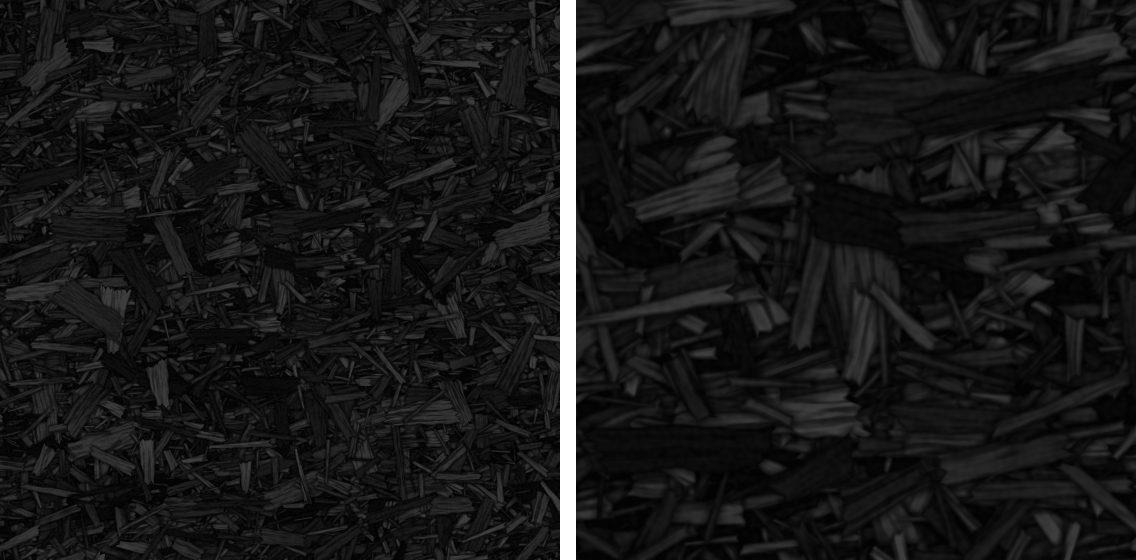
Left, the full canvas; right, a detail of the centre.
Reproduce this texture procedurally as a three.js fragment shader.

```glsl
// Charcoal-dark strand board: pressed wood flakes and splinters lying over one another.
// Layers of jittered cells each drop one rotated, ragged flake with streaked grain,
// a dark rim and a soft contact shadow; gradient noise shapes the grain and the ends.

#define LAYERS 14
#define COARSE_CELLS 12.0
#define FINE_CELLS 40.0
#define PRESENCE 0.78
#define TILT 0.16
#define ANGLE_SPREAD 2.5
#define GRAIN_FREQ 190.0
#define SHADOW_REACH 0.0055
#define EDGE_SOFT 0.0011
#define TONE_DARK 0.075
#define TONE_LIGHT 0.215
#define GAP_TONE 0.03

varying vec2 vUv;

vec4 hash4(vec2 p) {
  vec4 q = fract(p.xyxy * vec4(0.1031, 0.1030, 0.0973, 0.1099));
  q += dot(q, q.wzxy + 33.33);
  return fract((q.xxyz + q.yzzw) * q.zywx);
}

float cornerGradient(vec2 corner, vec2 offset) {
  float angle = 6.2832 * hash4(corner).x;
  return dot(vec2(cos(angle), sin(angle)), offset);
}

float gradientNoise(vec2 p) {
  vec2 i = floor(p);
  vec2 f = p - i;
  vec2 u = f * f * f * (f * (f * 6.0 - 15.0) + 10.0);
  vec2 x = vec2(1.0, 0.0);
  float low = mix(cornerGradient(i, f), cornerGradient(i + x, f - x), u.x);
  float high = mix(cornerGradient(i + x.yx, f - x.yx), cornerGradient(i + 1.0, f - 1.0), u.x);
  return mix(low, high, u.y);
}

// Brightness factor of the wood: bent growth lines, fine fibres and a rare knot.
float woodGrain(vec2 p, vec2 halfSize, vec4 rnd) {
  vec2 seed = rnd.xy * 90.0 + 100.0;
  vec2 knotOffset = p - halfSize * (rnd.zw - 0.5);
  float knot = step(0.86, rnd.x) * exp(-dot(knotOffset * vec2(0.7, 1.0), knotOffset) * 60000.0);
  float bend = 0.006 * gradientNoise(p * vec2(14.0, 30.0) + seed);
  float across = p.y + bend + 0.003 * knot;
  float rings = gradientNoise(vec2(p.x * 9.0, across * GRAIN_FREQ) + seed);
  float fibres = gradientNoise(vec2(p.x * 60.0, across * GRAIN_FREQ * 1.7) + seed.yx);
  float streak = smoothstep(-0.38, 0.2, rings + 0.35 * fibres);
  float shade = mix(mix(0.42, 0.8, rnd.w), 1.06, streak) + 0.22 * fibres;
  return shade * (1.0 - 0.7 * knot);
}

// Signed distance to a tapered strip with slanted, splintered ends.
float flakeDistance(vec2 p, vec2 halfSize, vec4 rnd) {
  float splinter = gradientNoise(vec2(p.y * 170.0, sign(p.x) * 3.5) + rnd.zw * 80.0 + 100.0);
  float ripple = gradientNoise(vec2(p.x * 45.0, sign(p.y) * 3.5) + rnd.xy * 80.0 + 100.0);
  float endX = halfSize.x * (0.9 + 0.16 * splinter) + (rnd.z - 0.5) * 0.9 * p.y;
  float taper = 1.0 + (rnd.y - 0.5) * 0.9 * p.x / halfSize.x;
  float sideY = halfSize.y * (taper + 0.3 * ripple);
  return max(abs(p.x) - endX, abs(p.y) - sideY);
}

// Lays one flake, with its shadow, over the tone already there.
float layFlake(float under, vec2 p, vec2 cell, float cells) {
  vec4 place = hash4(cell + 11.7);
  vec4 look = hash4(cell + 271.3);
  vec4 detail = hash4(cell + 503.9);
  if (detail.x > PRESENCE) return under;

  // Cubing the spread keeps most strands near level while some stand upright.
  float turn = place.z * 2.0 - 1.0;
  float angle = TILT + ANGLE_SPREAD * turn * mix(0.25, 1.0, turn * turn) * 0.75;
  float c = cos(angle);
  float s = sin(angle);
  p = mat2(c, -s, s, c) * p;

  float halfLength = mix(0.4, 0.9, place.w) / cells;
  vec2 halfSize = halfLength * vec2(1.0, mix(0.07, 0.4, look.x * look.x));
  if (abs(p.x) > halfSize.x * 1.3 + SHADOW_REACH) return under;
  if (abs(p.y) > halfSize.y * 1.8 + SHADOW_REACH) return under;

  float d = flakeDistance(p, halfSize, look);
  float shadow = 1.0 - smoothstep(-0.001, SHADOW_REACH, d);
  under *= 1.0 - 0.5 * shadow;
  float cover = 1.0 - smoothstep(-EDGE_SOFT, EDGE_SOFT, d);
  if (cover <= 0.0) return under;

  float tone = mix(TONE_DARK, TONE_LIGHT, look.y);
  tone *= look.z > 0.87 ? 0.33 : 1.0;
  float rim = mix(0.55, 1.0, smoothstep(0.0, 0.0028, -d));
  float sheen = 1.0 + 0.18 * p.x / halfSize.x * (detail.y * 2.0 - 1.0);
  return mix(under, tone * rim * sheen * woodGrain(p, halfSize, detail), cover);
}

void main() {
  float tone = GAP_TONE;

  // Coarse and fine layers alternate so that splinters lie between wide flakes.
  for (int layer = 0; layer < LAYERS; layer++) {
    float index = float(layer);
    float size = fract(index * 0.618);
    float cells = floor(mix(COARSE_CELLS, FINE_CELLS, size * size));
    vec2 grid = vUv * cells + hash4(vec2(index, 7.0)).xy;
    for (int k = 0; k < 9; k++) {
      float n = float(k);
      vec2 cell = floor(grid) + vec2(mod(n, 3.0), floor(n / 3.0)) - 1.0;
      vec2 id = cell + 60.0 + index * 57.0;
      vec2 center = cell + hash4(id + 11.7).xy;
      tone = layFlake(tone, (grid - center) / cells, id, cells);
    }
  }

  // Broad stains and fine dust over the whole board.
  tone *= 1.0 + 0.3 * gradientNoise(vUv * vec2(4.0, 7.0) + 20.0);
  tone += 0.022 * gradientNoise(vUv * 230.0 + 40.0);
  gl_FragColor = vec4(vec3(clamp(tone, 0.012, 0.24)), 1.0);
}
```
